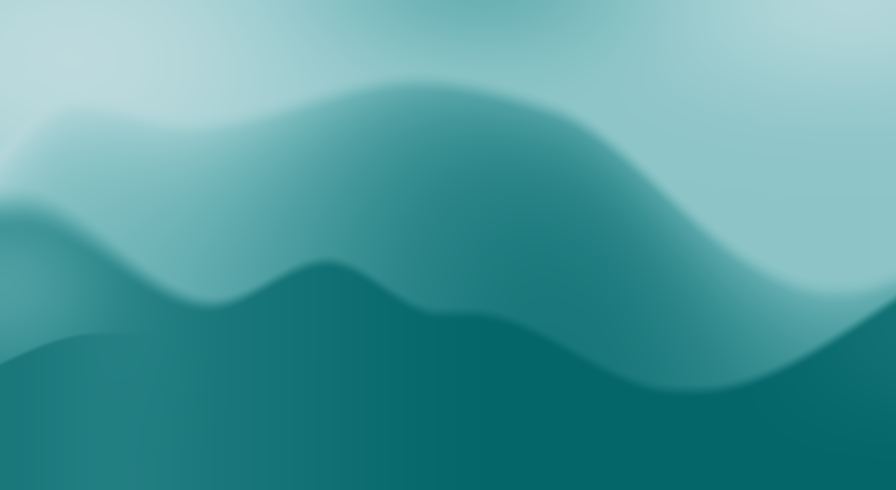
A WebGL 1 fragment shader for this background:

```glsl
precision highp float;
// Misty teal hills: a pale sky with soft glows behind three blurred ridges.
// Ridge heights are chains of smooth ramps; light is built as one tone field,
// and a single teal curve turns that tone into colour.

uniform vec2 u_resolution;

#define SKY_TONE 0.55
#define HILL_LIGHT 0.47
#define HILL_DARK 0.09
#define FRONT_LIGHT 0.135
#define FRONT_DARK 0.015
#define HAZE_AMOUNT 0.26
#define HAZE_DEPTH 0.13

// Smooth rise (or fall) of the given height between x = a and x = b.
float ramp(float x, float a, float b, float height) {
    return height * smoothstep(a, b, x);
}

// Soft elliptical glow, 1 at its centre.
float glow(vec2 p, vec2 centre, vec2 radius) {
    vec2 d = (p - centre) / radius;
    return exp(-dot(d, d));
}

// Ridge lines, as height over x.
float backRidge(float x) {
    return 0.524 + ramp(x, -0.115, 0.085, 0.27)
        + ramp(x, 0.085, 0.215, -0.045)
        + ramp(x, 0.215, 0.462, 0.091)
        + ramp(x, 0.462, 0.833, -0.156)
        + ramp(x, 0.618, 0.931, -0.273)
        + ramp(x, 0.94, 1.10, 0.08);
}

float frontRidge(float x) {
    return 0.577 + ramp(x, 0.02, 0.237, -0.197)
        + ramp(x, 0.237, 0.365, 0.0865)
        + ramp(x, 0.365, 0.492, -0.1055)
        + ramp(x, 0.525, 0.755, -0.158)
        + ramp(x, 0.775, 1.195, 0.338);
}

float cornerRidge(float x) {
    return 0.187 + ramp(x, -0.12, 0.11, 0.133);
}

// Tones of the layers.
float skyTone(vec2 p) {
    return SKY_TONE
        + 0.19 * glow(p, vec2(0.08, 0.88), vec2(0.28, 0.35))
        - 0.15 * glow(p, vec2(0.53, 1.02), vec2(0.18, 0.14))
        + 0.15 * glow(p, vec2(0.95, 1.0), vec2(0.22, 0.2));
}

float hillTone(vec2 p, float depth) {
    float body = mix(HILL_LIGHT, HILL_DARK, smoothstep(0.0, 0.62, p.x));
    float haze = HAZE_AMOUNT * exp(-max(depth, 0.0) / HAZE_DEPTH);
    return body + ramp(p.x, 0.65, 0.95, 0.09) + haze;
}

float frontTone(vec2 p) {
    return mix(FRONT_LIGHT, FRONT_DARK, smoothstep(0.05, 0.6, p.x))
        + ramp(p.x, 0.78, 1.05, 0.06) * smoothstep(0.0, 0.35, p.y)
        + 0.17 * glow(p, vec2(0.0, 0.42), vec2(0.12, 0.18));
}

// Maps brightness to the teal palette.
vec3 teal(float tone) {
    float green = 0.385 + 0.88 * tone - 0.33 * tone * tone;
    return vec3(tone, green, green + 0.012);
}

void main() {
    vec2 p = gl_FragCoord.xy / u_resolution;

    // Sky and hazy back hill
    float depth = backRidge(p.x) - p.y;
    float tone = mix(skyTone(p), hillTone(p, depth),
                     smoothstep(-0.02, 0.03, depth));

    // Front hill, blurrier towards the left
    depth = frontRidge(p.x) - p.y;
    float blur = mix(0.05, 0.016, smoothstep(0.0, 0.3, p.x));
    tone = mix(tone, frontTone(p), smoothstep(-blur, blur, depth));

    // Corner hill, melting into the front hill
    depth = cornerRidge(p.x) - p.y;
    float cover = smoothstep(-0.005, 0.007, depth)
        * (1.0 - smoothstep(0.08, 0.25, p.x));
    tone = mix(tone, 0.10 + ramp(p.x, 0.0, 0.12, 0.03), cover);

    gl_FragColor = vec4(teal(tone), 1.0);
}
```
